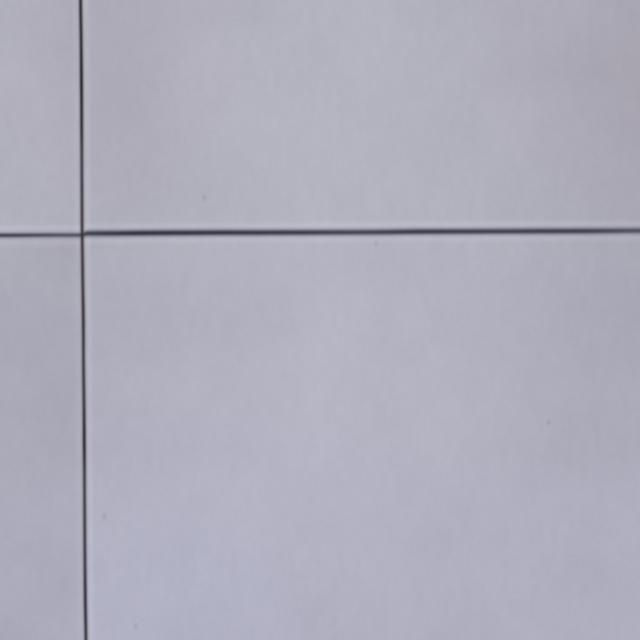
Reproduce this texture procedurally as a Shadertoy shader.

```glsl
float hash(vec2 p) {
    vec3 q = fract(p.xyx * 0.1031);
    q += dot(q, q.yzx + 33.33);
    return fract((q.x + q.y) * q.z);
}

float noise(vec2 p) {
    vec2 cell = floor(p), f = fract(p);
    f = f * f * (3.0 - 2.0 * f);
    return mix(mix(hash(cell), hash(cell + vec2(1, 0)), f.x),
               mix(hash(cell + vec2(0, 1)), hash(cell + vec2(1, 1)), f.x), f.y);
}

float fbm(vec2 p) {
    float sum = 0.0, weight = 0.5;
    for (int i = 0; i < 4; i++) {
        sum += weight * noise(p);
        p = p * 2.03 + 17.1;
        weight *= 0.5;
    }
    return sum;
}

// Soft round patch of light or shade
float patchAt(vec2 uv, vec2 centre, vec2 size) {
    vec2 d = (uv - centre) / size;
    return exp(-dot(d, d));
}

// Dark core of a joint with a smooth falloff
float joint(float d, float width) {
    return exp(-d * d / (width * width));
}

// Pale rim on both sides of a joint
float rim(float d, float offset) {
    float x = (abs(d) - offset) / 0.0050;
    return exp(-x * x);
}

void mainImage(out vec4 fragColor, in vec2 fragCoord) {
    vec2 uv = fragCoord / iResolution.xy;

    // Signed distances to the two slightly tilted joints
    float wobble = (noise(vec2(uv.y * 14.0, 3.0)) - 0.5) * 0.0010;
    float across = uv.x - (0.1340 - 0.0082 * uv.y + wobble);
    float rightSide = smoothstep(-0.004, 0.010, across);
    float seamY = mix(0.6325, 0.6345 + 0.0050 * uv.x, rightSide);
    seamY += (noise(vec2(uv.x * 12.0, 8.0)) - 0.5) * 0.0006;
    float along = uv.y - seamY;
    float below = smoothstep(0.003, -0.003, along);

    // Plaster tone, slightly bluer towards the bottom
    vec3 colour = mix(vec3(0.680, 0.681, 0.744), vec3(0.684, 0.681, 0.730),
                      smoothstep(0.0, 0.9, uv.y));
    colour += 0.026 * patchAt(uv, vec2(0.56, 0.42), vec2(0.26, 0.30));
    colour += 0.022 * patchAt(uv, vec2(0.52, 0.88), vec2(0.24, 0.22));
    colour += vec3(0.012, 0.014, 0.020) * patchAt(uv, vec2(0.28, 0.08), vec2(0.25, 0.25));
    colour += 0.014 * patchAt(uv, vec2(0.02, 0.85), vec2(0.08, 0.25));
    colour -= vec3(0.028, 0.036, 0.040) * patchAt(uv, vec2(1.02, 0.88), vec2(0.16, 0.24));
    colour -= 0.022 * patchAt(uv, vec2(1.0, 0.50), vec2(0.20, 0.20));
    colour -= vec3(0.012, 0.016, 0.019) * patchAt(uv, vec2(0.18, 0.88), vec2(0.12, 0.25));
    colour -= vec3(0.018, 0.020, 0.022) * (1.0 - rightSide) * below;

    // Cloudy mottling, faint vertical streaks and fine grain
    colour += (fbm(uv * 10.0) - 0.47) * 0.030;
    colour += (fbm(uv * vec2(90.0, 36.0)) - 0.47) * 0.016;
    colour += (noise(uv * 190.0) - 0.5) * 0.007;

    // Rims beside the joints, weaker under the horizontal one
    colour += mix(0.032, 0.024, below) * rim(along, 0.0115);
    colour += mix(0.016, 0.030, rightSide) * rim(across, 0.0085);

    // Horizontal joint, blue-grey, fading to the right and at the far left
    float ink = 0.84 + 0.22 * noise(vec2(uv.x * 9.0, 1.0)) - 0.12 * smoothstep(0.2, 0.9, uv.x);
    colour = mix(colour, vec3(0.20, 0.21, 0.27),
                 joint(along, mix(0.0037, 0.0046, rightSide)) * ink * mix(0.80, 0.97, rightSide));

    // Vertical joint, narrower and browner, fainter below the crossing
    ink = 0.80 + 0.2 * noise(vec2(uv.y * 16.0, 5.0));
    ink -= 0.10 * patchAt(uv, vec2(0.13, 0.50), vec2(1.0, 0.12));
    colour = mix(colour, vec3(0.20, 0.18, 0.21), joint(across, 0.0029) * ink);

    // Small faint stains
    vec2 stains[5] = vec2[5](vec2(0.319, 0.691), vec2(0.588, 0.620),
        vec2(0.857, 0.340), vec2(0.163, 0.193), vec2(0.212, 0.021));
    for (int i = 0; i < 5; i++) {
        colour -= 0.05 * patchAt(uv, stains[i], vec2(0.0032, 0.0045));
    }

    fragColor = vec4(clamp(colour, 0.0, 1.0), 1.0);
}
```
